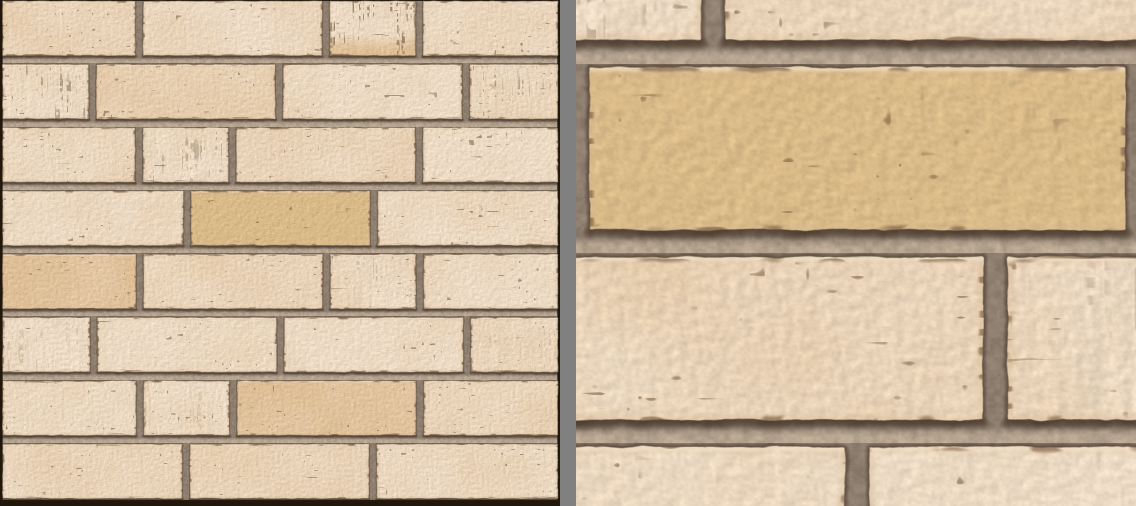
Left, the full canvas; right, a detail of the centre.
Reproduce this texture procedurally as a WebGL 1 fragment shader.

```glsl
precision highp float;
uniform vec2 u_resolution;

// Lengths are fractions of the canvas width
#define MODULE 0.1667
#define COURSE 0.1130
#define BRICK_TOP 0.0022
#define BRICK_BOTTOM 0.0990
#define JOINT 0.0145
#define FRAME 0.0050
#define ROUGHNESS 0.0026
#define GRAIN 210.0
#define CREAM vec3(0.925, 0.855, 0.770)
#define PEACH vec3(0.870, 0.745, 0.585)
#define MORTAR vec3(0.560, 0.500, 0.440)
#define SHADOW vec3(0.130, 0.090, 0.040)

float hash(vec2 p) {
  return fract(sin(dot(p, vec2(127.1, 311.7))) * 43758.5);
}

float noise(vec2 p) {
  vec2 i = floor(p), f = fract(p);
  f = f * f * (3.0 - 2.0 * f);
  return mix(mix(hash(i), hash(i + vec2(1, 0)), f.x),
             mix(hash(i + vec2(0, 1)), hash(i + vec2(1, 1)), f.x), f.y);
}

float fbm(vec2 p) {
  float sum = 0.0, amp = 0.5;
  for (int i = 0; i < 4; i++) {
    sum += amp * noise(p);
    p = p * 2.03 + 17.3;
    amp *= 0.5;
  }
  return sum;
}

float boxDistance(vec2 p, vec2 halfSize) {
  vec2 q = abs(p) - halfSize;
  return length(max(q, 0.0)) + min(max(q.x, q.y), 0.0);
}

// Inner joints of a course, counted in modules
vec3 courseJoints(float row) {
  float phase = mod(row, 4.0);
  if (phase == 1.0) return vec3(1.0, 3.0, 5.0);
  if (phase == 3.0) return vec3(2.0, 4.0, 7.0);
  return vec3(1.5, phase == 0.0 ? 3.5 : 2.5, 4.5);
}

float isBrick(float id, float wanted) {
  return 1.0 - step(0.5, abs(id - wanted));
}

vec3 brickFace(vec2 p, float y, float d, float id, float row, float header) {
  float seed = hash(vec2(id, 4.7));
  vec2 q = p + seed * 3.0;

  // Firing tint with soft blotches
  float warm = 0.30 * seed + 0.7 * (fbm(q * 13.0) - 0.42);
  warm += 0.30 * isBrick(id, 5.0) + 0.65 * (isBrick(id, 16.0) + isBrick(id, 26.0));
  warm += header * (0.9 * isBrick(id, 2.0) * smoothstep(0.055, 0.095, y) - 0.15);
  vec3 col = mix(CREAM, PEACH, clamp(warm, 0.0, 1.0));
  col = mix(col, vec3(0.840, 0.715, 0.510), 0.9 * isBrick(id, 13.0));

  // Sanded relief
  float relief = fbm(q * GRAIN) - fbm(q * GRAIN + 0.6);
  col *= 1.0 + 0.13 * relief + 0.05 * (noise(q * 480.0) - 0.5);

  // Pits and short cracks
  float pits = smoothstep(0.87, 0.97, noise(q * 150.0)) * smoothstep(0.48, 0.70, noise(q * 24.0));
  float cracks = smoothstep(0.87, 0.95, noise(q * vec2(65.0, 330.0)))
               * smoothstep(0.66, 0.82, noise(q * 20.0 + 9.0));
  col = mix(col, vec3(0.46, 0.34, 0.23), 0.55 * max(pits, cracks));

  // Drag marks on headers, heaviest in the upper courses
  float wear = exp(-0.40 * row);
  float drag = noise(q * vec2(330.0, 16.0));
  float scuff = smoothstep(0.60, 0.85, drag) * smoothstep(0.35, 0.60, noise(q * vec2(34.0, 24.0)))
              * smoothstep(0.35, 0.60, noise(q * vec2(170.0, 190.0)));
  col *= 1.0 + header * 0.05 * (drag - 0.5);
  col = mix(col, vec3(0.50, 0.40, 0.30), header * scuff * (0.12 + 0.60 * wear));

  // Worn arrises: warm rim, pale top, dark chips
  float rim = 1.0 - smoothstep(0.0, 0.006, -d);
  col = mix(col, PEACH * 0.96, 0.35 * rim);
  float topEdge = 1.0 - smoothstep(0.001, 0.004, y - BRICK_TOP);
  col = mix(col, vec3(0.96, 0.90, 0.81), 0.55 * topEdge);
  float chips = smoothstep(0.62, 0.80, noise(q * vec2(55.0, 190.0)));
  return mix(col, vec3(0.48, 0.36, 0.25), 0.65 * chips * (1.0 - smoothstep(0.001, 0.004, -d)));
}

vec3 mortarBed(vec2 p, float below, float d) {
  float bed = smoothstep(-0.003, 0.004, below);
  vec3 col = mix(MORTAR, vec3(0.72, 0.65, 0.57), bed * smoothstep(0.003, 0.011, below));
  col *= 0.86 + 0.28 * fbm(p * 260.0);
  float reach = mix(0.0035, 0.0075, bed);
  float shade = 1.0 - smoothstep(0.0, reach, d);
  return mix(col, vec3(0.24, 0.18, 0.13), shade * mix(0.55, 0.92, bed));
}

void main() {
  vec2 p = vec2(gl_FragCoord.x, u_resolution.y - gl_FragCoord.y) / u_resolution.x;
  float pixel = 1.0 / u_resolution.x;
  float height = u_resolution.y / u_resolution.x;

  // Find the brick between its two neighbouring joints
  float row = floor(p.y / COURSE);
  float y = p.y - row * COURSE;
  vec3 joints = courseJoints(row) * MODULE + 0.005 * (hash(vec2(row, 2.3)) - 0.5);
  vec3 passed = step(joints, vec3(p.x));
  float left = FRAME - 0.5 * JOINT, right = 1.0 - 0.8 * FRAME + 0.5 * JOINT;
  vec3 before = mix(vec3(left), joints, passed);
  vec3 after = mix(joints, vec3(right), passed);
  left = max(before.x, max(before.y, before.z));
  right = min(min(after.x, min(after.y, after.z)), right);
  float id = row * 4.0 + dot(passed, vec3(1.0));
  float header = 1.0 - step(1.25 * MODULE, right - left);

  // Brick outline with ragged edges
  vec2 center = 0.5 * vec2(left + right, BRICK_TOP + BRICK_BOTTOM);
  vec2 halfSize = 0.5 * vec2(right - left - JOINT, BRICK_BOTTOM - BRICK_TOP);
  float d = boxDistance(vec2(p.x, y) - center, halfSize - 0.001) - 0.001;
  d += ROUGHNESS * (fbm(p * 75.0) - 0.47);

  // Mortar, dark outer frame, then brick
  vec3 col = mortarBed(p, y - BRICK_BOTTOM, d);
  float border = min(min(p.x, 1.0 - p.x) + 0.006, min(p.y + 0.009, height - p.y));
  col = mix(SHADOW, col, smoothstep(0.0095, 0.0120, border));
  vec3 face = brickFace(p, y, d, id, row, header);
  col = mix(face, col, smoothstep(-pixel, pixel, d));
  gl_FragColor = vec4(col, 1.0);
}
```
